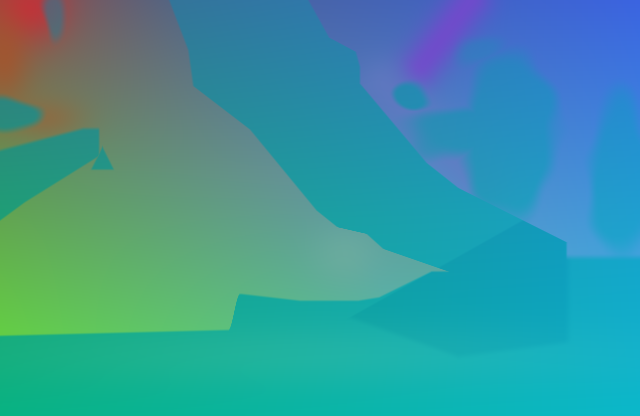
Give the GLSL for this texture map, as a WebGL 1 fragment shader.

```glsl
precision highp float;
// Soft colour map: a warm sheet at left and a violet sheet at upper right lie
// over a teal ground. Sheet outlines are sums of ramps, their holes are noise-
// warped ellipses, and each sheet is a bilinear gradient with added glows.

#define HEIGHT 4.98      // canvas height in scene units
#define WIDTH 7.68       // canvas width in scene units
#define EDGE 0.018       // half-width of crisp edges
#define BLUR 0.10        // half-width of hazy edges
#define WARP 0.22        // how far noise bends the patches
#define WARP_SCALE 2.6   // noise frequency of that bend

uniform vec2 u_resolution;

float hash(vec2 p) {
  vec3 q = fract(vec3(p.xyx) * 0.1031);
  q += dot(q, q.yzx + 33.33);
  return fract((q.x + q.y) * q.z);
}

float noise(vec2 p) {
  vec2 i = floor(p), f = fract(p);
  f = f * f * (3.0 - 2.0 * f);
  return mix(mix(hash(i), hash(i + vec2(1, 0)), f.x),
             mix(hash(i + vec2(0, 1)), hash(i + vec2(1, 1)), f.x), f.y);
}

// Linear rise of the given height between a and b
float ramp(float t, float a, float b, float rise) {
  return rise * clamp((t - a) / (b - a), 0.0, 1.0);
}

// 1 where d is positive, softened by w
float inside(float d, float w) { return smoothstep(-w, w, d); }

float ellipse(vec2 p, vec2 center, vec2 radius, float w) {
  return inside((1.0 - length((p - center) / radius)) * min(radius.x, radius.y), w);
}

float glow(vec2 p, vec2 center, vec2 radius) {
  vec2 q = (p - center) / radius;
  return exp(-dot(q, q));
}

// Glow along the segment a-b
float streak(vec2 p, vec2 a, vec2 b, float width) {
  vec2 d = b - a;
  float t = clamp(dot(p - a, d) / dot(d, d), 0.0, 1.0);
  return glow(p, a + d * t, vec2(width));
}

vec3 groundColor(vec2 p) {
  float x = p.x / WIDTH;
  vec3 top = mix(vec3(0.22, 0.44, 0.52), vec3(0.15, 0.50, 0.82), x);
  vec3 middle = mix(vec3(0.12, 0.62, 0.46), vec3(0.09, 0.63, 0.80), x);
  vec3 base = mix(vec3(0.03, 0.70, 0.51), vec3(0.04, 0.72, 0.79), x);
  vec3 c = mix(mix(top, middle, ramp(p.y, 0.0, 2.6, 1.0)), base, ramp(p.y, 2.6, HEIGHT, 1.0));
  c += vec3(0.07, 0.02, 0.0) * glow(p, vec2(3.6, 4.25), vec2(3.8, 0.4));
  // Faint dark fold pointing left
  float fold = inside(p.y - 3.8 + 0.56 * (p.x - 4.2), EDGE)
             * inside(3.8 + ramp(p.x, 4.2, 5.5, 0.47) - ramp(p.x, 5.5, 6.8, 0.17) - p.y, 0.05)
             * inside(6.82 - p.x, 0.06);
  return c - vec3(0.02, 0.03, 0.015) * fold;
}

vec3 warmColor(vec2 p) {
  float x = clamp(p.x / (2.2 + 0.7 * p.y), 0.0, 1.0);
  vec3 top = mix(vec3(0.58, 0.31, 0.25), vec3(0.31, 0.40, 0.53), x);
  vec3 middle = mix(vec3(0.38, 0.59, 0.33), vec3(0.39, 0.57, 0.60), x);
  vec3 base = mix(vec3(0.39, 0.80, 0.27), vec3(0.34, 0.72, 0.66), x);
  vec3 c = mix(mix(top, middle, ramp(p.y, 0.0, 2.1, 1.0)), base, ramp(p.y, 2.1, 3.95, 1.0));
  c = mix(c, vec3(0.78, 0.18, 0.22), 0.85 * glow(p, vec2(0.35, 0.1), vec2(0.42, 0.4)));
  c = mix(c, vec3(0.66, 0.32, 0.16), 0.7 * glow(p, vec2(0.05, 0.7), vec2(0.3, 0.55)));
  c = mix(c, vec3(0.58, 0.40, 0.24), 0.7 * glow(p, vec2(0.55, 1.42), vec2(0.45, 0.25)));
  return mix(c, vec3(0.44, 0.68, 0.62), 0.6 * glow(p, vec2(4.15, 3.05), vec2(0.4, 0.35)));
}

float warmMask(vec2 p, vec2 q) {
  float right = 2.03 + ramp(p.y, 0.0, 0.6, 0.23) + ramp(p.y, 0.6, 1.03, 0.06)
    + ramp(p.y, 1.03, 1.55, 0.68) + ramp(p.y, 1.55, 2.52, 0.80) + ramp(p.y, 2.52, 2.72, 0.25)
    + ramp(p.y, 2.72, 2.80, 0.35) + ramp(p.y, 2.80, 2.98, 0.20) + ramp(p.y, 2.98, 3.25, 0.78);
  float bottom = 4.02 - ramp(p.x, 0.0, 2.75, 0.07) - 0.43 * smoothstep(2.74, 2.88, p.x)
    + ramp(p.x, 2.9, 3.6, 0.08) - ramp(p.x, 4.3, 4.55, 0.04) - ramp(p.x, 4.55, 5.18, 0.31);
  float mask = inside(right - p.x, EDGE) * inside(bottom - p.y, EDGE);
  // Wedge, small triangle and torn corner that let the ground through
  float wedge = inside(p.y - 1.80 + ramp(p.x, 0.0, 1.0, 0.26), 0.03)
    * inside(2.64 - ramp(p.x, 0.0, 0.3, 0.22) - ramp(p.x, 0.3, 1.2, 0.56) - p.y, EDGE)
    * inside(1.19 - p.x, EDGE);
  float triangle = inside(2.03 - p.y, EDGE) * inside(0.5 * (p.y - 1.76) - abs(p.x - 1.23), EDGE);
  float torn = ellipse(q, vec2(0.1, 1.36), vec2(0.34, 0.21), 0.06);
  torn = max(torn, 0.65 * ellipse(q, vec2(0.70, 0.16), vec2(0.13, 0.27), 0.06));
  return mask * (1.0 - max(max(wedge, triangle), torn));
}

vec3 violetColor(vec2 p) {
  float x = clamp((p.x - 3.7) / 3.98, 0.0, 1.0);
  vec3 top = mix(vec3(0.28, 0.39, 0.66), vec3(0.23, 0.39, 0.88), x);
  vec3 base = mix(vec3(0.42, 0.60, 0.74), vec3(0.25, 0.63, 0.86), x);
  vec3 c = mix(top, base, ramp(p.y, 0.0, 3.0, 1.0));
  c = mix(c, vec3(0.46, 0.28, 0.80), 0.85 * streak(p, vec2(5.65, 0.0), vec2(5.05, 0.8), 0.25));
  return mix(c, vec3(0.40, 0.47, 0.76), 0.6 * streak(p, vec2(4.6, 1.0), vec2(5.8, 2.2), 0.3));
}

float violetMask(vec2 p, vec2 q) {
  float left = 3.7 + ramp(p.y, 0.0, 0.45, 0.25) + ramp(p.y, 0.45, 0.62, 0.32)
    + ramp(p.y, 0.62, 0.8, 0.05) + ramp(p.y, 1.0, 1.95, 0.80) + ramp(p.y, 1.95, 2.25, 0.38)
    + ramp(p.y, 2.25, 2.5, 0.50) + ramp(p.y, 2.5, 2.9, 0.80);
  float mask = inside(p.x - left, EDGE) * inside(3.08 - p.y, 0.05);
  // Blue holes: central field, small island and right-hand column
  float field = ellipse(q, vec2(6.15, 1.65), vec2(0.52, 1.0), BLUR);
  field = max(field, ellipse(q, vec2(5.55, 1.6), vec2(0.62, 0.30), BLUR));
  float island = ellipse(q, vec2(5.0, 1.13), vec2(0.20, 0.18), 0.05);
  float column = ellipse(q, vec2(7.45, 2.05), vec2(0.36, 0.95), BLUR);
  float spot = 0.5 * ellipse(q, vec2(5.75, 0.6), vec2(0.24, 0.2), BLUR);
  return mask * (1.0 - max(max(0.85 * field, island), max(0.8 * column, spot)));
}

void main() {
  vec2 uv = gl_FragCoord.xy / u_resolution;
  vec2 p = vec2(uv.x * WIDTH, (1.0 - uv.y) * HEIGHT); // y runs downward
  vec2 bend = vec2(noise(p * WARP_SCALE), noise(p * WARP_SCALE + 17.0)) - 0.5;
  vec2 q = p + WARP * bend;
  vec3 color = groundColor(p);
  color = mix(color, violetColor(p), violetMask(p, q));
  color = mix(color, warmColor(p), warmMask(p, q));
  gl_FragColor = vec4(color, 1.0);
}
```
